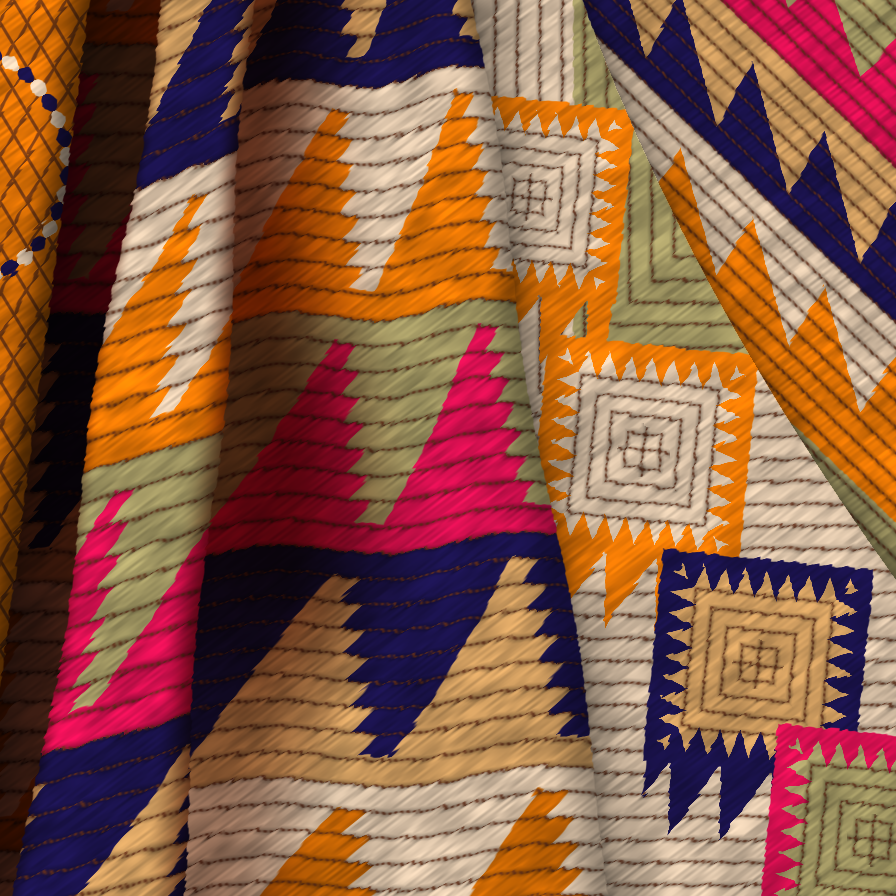
This pattern is drawn by a Shadertoy shader. Its source:

```glsl
// Draped silk embroidery: folds of sawtooth bands beside framed squares and diagonal zigzags
const vec3 CREAM = vec3(.83, .74, .64), TAN = vec3(.78, .59, .36), SAGE = vec3(.62, .58, .38);
const vec3 ORANGE = vec3(.90, .46, .02), PINK = vec3(.83, .06, .31), NAVY = vec3(.10, .07, .29);
const vec3 THREAD = vec3(.36, .17, .09);

float hash(vec2 p) {
    p = fract(p * vec2(.1031, .1137));
    p += dot(p, p.yx + 33.3);
    return fract((p.x + p.y) * p.x * 7.3);
}

float noise(vec2 p) {
    vec2 i = floor(p), f = fract(p);
    f *= f * (3. - 2. * f);
    return mix(mix(hash(i), hash(i + vec2(1, 0)), f.x),
               mix(hash(i + vec2(0, 1)), hash(i + 1.), f.x), f.y);
}

float fill(float d) {
    float e = 1. / iResolution.y;
    return smoothstep(e, -e, d);
}

float tooth(float x) { return 1. - abs(2. * fract(x) - 1.); }

vec3 stitch(vec3 col, float d, float along) {
    float twist = .55 + .3 * sin(along * 900.);
    col *= 1. - .25 * smoothstep(.006, 0., abs(d));
    return mix(col, THREAD, twist * fill(abs(d) - .0013));
}

// Stacked bands; u.x counts teeth, u.y counts bands downward
vec3 sawBands(vec2 u, float along) {
    float k = floor(u.y), t = u.y - k, x = fract(u.x), row = fract(t * 9.);
    vec3 ground = k < 0. ? TAN : k < 1. ? CREAM : k < 2. ? SAGE : k < 3. ? NAVY : CREAM;
    vec3 motif = k < 0. ? NAVY : k < 1. ? ORANGE : k < 2. ? PINK : k < 3. ? TAN : ORANGE * .85;
    float slant = mix(.72, 0., (t - .1) / .77);
    float steps = .72 + .1 * t + .14 * (1. - row);
    float d = max(max(slant - x, x - steps) * .16, (.1 - t) * .26);
    d = min(d, (.87 - t) * .26);
    return stitch(mix(ground, motif, fill(d)), (fract(u.y * 9. + .5) - .5) * .029, along);
}

// Framed square with serrated border, nested stitching and spikes below
vec3 framedSquare(vec3 col, vec2 q, vec3 cloth, vec3 frame) {
    vec2 a = abs(q);
    float b = max(a.x, a.y), side = min(a.x, a.y);
    float spikes = max(a.x - .13, q.y - .13 - .1 * tooth(q.x / .065 + q.y * 4.));
    col = mix(col, frame, fill(max(spikes, .12 - q.y)));
    col = mix(col, frame, fill(b - .135));
    col = mix(col, cloth, fill(b - .085 - .035 * tooth(side / .027 + .5)));
    if (b < .096) col = stitch(col, (fract(b / .022 + .5) - .5) * .022, side);
    if (b < .033) col = stitch(col, side, b);
    return col;
}

vec3 squarePanel(vec2 p) {
    vec3 col = mix(CREAM, SAGE, fill(max(p.y - .41, .64 - p.x)));
    col = stitch(col, (fract(max(.84 - p.x, p.y - .2) / .025) - .5) * .025, p.x + p.y);
    for (int i = 0; i < 4; i++) {
        float n = float(i);
        vec2 q = p - vec2(.59 + .128 * n, .22 + .305 * n - .022 * n * n);
        q = mat2(.99, -.1, .1, .99) * q / (i == 0 ? .8 : .87);
        vec3 cloth = i < 2 ? CREAM : i < 3 ? TAN : SAGE;
        vec3 frame = i < 2 ? ORANGE : i < 3 ? NAVY : PINK;
        col = framedSquare(col, q, cloth, frame);
    }
    return col;
}

// Diagonal zigzag bands, measured across by n
vec3 zigzagPanel(vec2 p) {
    float n = dot(p, vec2(.69, -.72)), peak = tooth(p.x / .08);
    vec3 col = mix(SAGE, ORANGE, fill(.27 - n));
    col = mix(col, CREAM, fill(.33 + .075 * peak - n));
    col = mix(col, NAVY, fill(.43 - n));
    col = mix(col, TAN, fill(.45 + .08 * peak - n));
    col = mix(col, PINK, fill(.555 - n));
    col = mix(col, SAGE, fill(.6 + .06 * peak - n));
    col = mix(col, PINK, fill(.68 + .03 * peak - n));
    return stitch(col, (fract(n / .021) - .5) * .021, p.x);
}

// Netted border with a two-tone braid
vec3 nettedBorder(vec2 p) {
    vec2 g = fract(vec2(p.x + p.y * .6, p.x - p.y * .6) / .03) - .5;
    vec3 col = mix(ORANGE, THREAD, .75 * fill(min(abs(g.x), abs(g.y)) * .03 - .002));
    vec2 c = p - vec2(-.06, .185);
    float dash = fract(atan(c.y, c.x) * 3.2);
    vec3 braid = mix(NAVY, CREAM * 1.1, step(.5, dash));
    return mix(col, braid, fill(abs(length(c) - .135) - .009 * sqrt(tooth(dash * 2.))));
}

void mainImage(out vec4 fragColor, in vec2 fragCoord) {
    vec2 p = fragCoord / iResolution.xy;
    p.y = 1. - p.y;
    // Fine silk fibres also fray the colour edges
    float fibre = noise(vec2(dot(p, vec2(.8, -.6)) * 35., dot(p, vec2(.6, .8)) * 330.));
    float sheen = noise(p * vec2(28., 40.));
    p += (fibre - .5) * vec2(.003, .005);
    float y = p.y, wave = .006 * sin(y * 11.);
    float border = .10 - .13 * y, left = .18 - .16 * y + wave;
    float mid = .285 - .085 * y - wave, right = .525 + .16 * y + wave;
    float curl = .65 + .36 * y + .28 * y * y;

    // Flat cloth at the right
    vec3 col = mix(squarePanel(p), zigzagPanel(p), fill(curl - p.x));
    col *= 1. - .35 * exp(-abs(p.x - curl) * 45.) * step(curl, p.x);
    col *= 1. - .4 * exp(-max(p.x - right, 0.) * 40.);

    // Wide fold, shaded toward its left side
    float f = (p.x - mid) / (right - mid);
    vec3 fold = sawBands(vec2(f * 2., (y - .09 + .02 * (f - .5) + .008 * sin(f * 9.)) / .26), p.x);
    float lit = smoothstep(.12, .62, f + .08 * sin(y * 8.)) + .4 * smoothstep(.6, .85, y);
    fold *= mix(vec3(.42, .24, .17), vec3(1), clamp(lit, 0., 1.)) * (1. - .3 * smoothstep(.88, 1., f));
    col = mix(col, fold, fill(p.x - right));

    // Narrow fold
    f = (p.x - left) / (mid - left);
    fold = sawBands(vec2(f + y - .08, (y - .19 + .045 * (f - .5)) / .315), p.x);
    fold *= mix(vec3(.45, .3, .25), vec3(1.03), smoothstep(1.06, .75, f) * smoothstep(-.1, .1, f));
    col = mix(col, fold, fill(p.x - mid));

    // Deep valley and netted border
    vec3 valley = sawBands(vec2(p.x * 7. + y, (y + .25) / .3), p.x) * vec3(.3, .16, .12);
    col = mix(col, valley * (.6 + 5. * max(p.x - border, 0.)), fill(p.x - left));
    vec3 edge = nettedBorder(p) * mix(1., .45, smoothstep(.045, 0., border - p.x));
    col = mix(col, edge * (1. - .3 * y), fill(p.x - border));

    col *= .76 + .28 * fibre + .2 * sheen;
    fragColor = vec4(clamp(col, 0., 1.), 1.);
}
```
